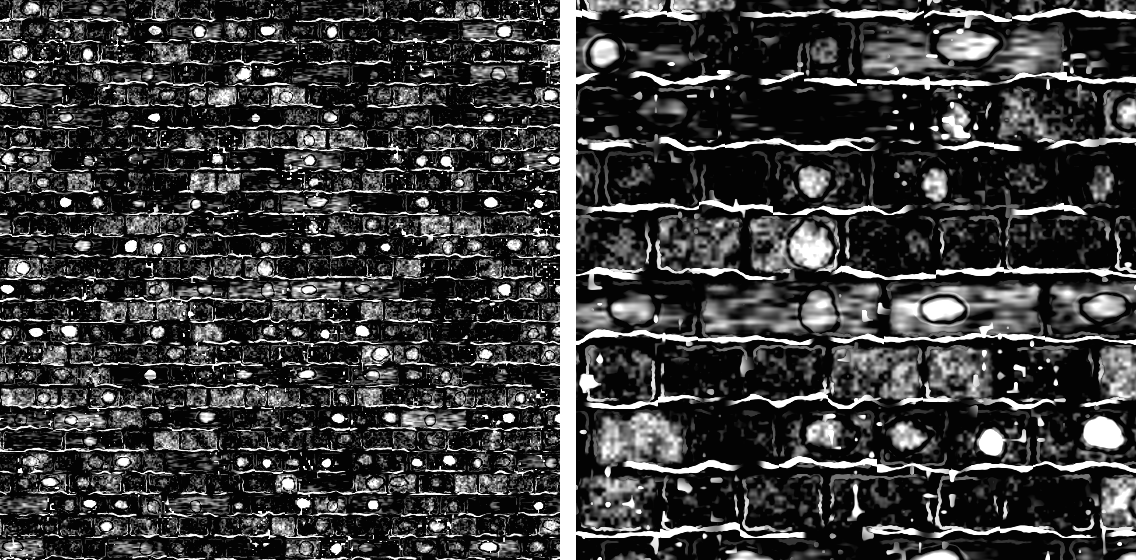
Left, the full canvas; right, a detail of the centre.
Give the GLSL for this texture, as a WebGL 2 fragment shader.

```glsl
#version 300 es
precision highp float;
// Weathered brick wall in stark black and white: 26 courses of about 19 bricks.
// Joints are jittered and some dropped to leave long bricks; every face gets a
// hashed tone, grain, stains and rims, with pale mortar lines under each course.
uniform vec2 u_resolution;
out vec4 fragColor;

const float COURSES = 26.0;
const float COLUMNS = 19.0;

// Integer hash of a lattice point, 0 to 1
float hash(vec2 p) {
    uvec2 q = uvec2(ivec2(floor(p)) + 8192);
    uint h = q.x * 1597334677u ^ q.y * 3812015801u;
    h = (h ^ (h >> 15)) * 2246822519u;
    h = (h ^ (h >> 13)) * 3266489917u;
    return float((h ^ (h >> 16)) >> 8) / 16777216.0;
}

float noise(vec2 p) {
    vec2 i = floor(p), f = fract(p);
    f = f * f * (3.0 - 2.0 * f);
    return mix(mix(hash(i), hash(i + vec2(1, 0)), f.x),
               mix(hash(i + vec2(0, 1)), hash(i + vec2(1, 1)), f.x), f.y);
}

float fbm(vec2 p) {
    return 0.55 * noise(p) + 0.3 * noise(p * 2.1 + 17.0) + 0.15 * noise(p * 4.3 + 41.0);
}

// Horizontal position of the joint left of brick k
float joint(float k, float row) {
    return k + 0.42 * hash(vec2(k, row + 100.0));
}

bool jointMissing(float k, float row, float chance) {
    return mod(k, 2.0) > 0.5 && hash(vec2(k, row + 200.0)) < chance;
}

float band(float d, float halfWidth, float blur) {
    return 1.0 - smoothstep(halfWidth - blur, halfWidth + blur, abs(d));
}

float roundBox(vec2 p, vec2 size, float radius) {
    vec2 q = abs(p) - size + radius;
    return length(max(q, 0.0)) + min(max(q.x, q.y), 0.0) - radius;
}

void main() {
    vec2 uv = gl_FragCoord.xy / u_resolution;
    float blur = 0.6 * COURSES / u_resolution.y;

    // Course and brick lookup
    float depth = (1.0 - uv.y) * COURSES;
    float row = floor(depth);
    float height = 1.0 - fract(depth);
    float odd = mod(row, 2.0);
    float along = uv.x * COLUMNS + 0.5 * odd + 2.0;
    float k = floor(along);
    if (along < joint(k, row)) k -= 1.0;
    float chance = mix(0.1, 0.36, odd);
    float left = joint(k, row), right = joint(k + 1.0, row);
    if (jointMissing(k + 1.0, row, chance)) right = joint(k + 2.0, row);
    if (jointMissing(k, row, chance)) {
        k -= 1.0;
        left = joint(k, row);
    }
    vec2 id = vec2(k, row);

    // Brick outline, measured in course heights
    float aspect = COURSES / COLUMNS;
    vec2 p = vec2((along - 0.5 * (left + right)) * aspect, height - 0.55);
    vec2 size = vec2(0.5 * (right - left) * aspect - 0.08, 0.4);
    float ragged = fbm(uv * 150.0);
    float d = roundBox(p, size, 0.08) + 0.12 * (ragged - 0.5);
    float face = 1.0 - smoothstep(-0.05, 0.02, d);

    // Tone, mottling and grain, streaked along long bricks
    float h = hash(id + 300.0);
    float streak = right - left > 1.45 ? 0.28 : 1.0;
    float blotch = fbm(uv * vec2(75.0 * streak, 75.0) + 50.0 * h);
    float grain = 0.65 * noise(uv * vec2(400.0 * streak, 400.0))
                + 0.35 * noise(uv * 190.0 + 70.0);
    float tone = 0.72 * h * h - 0.17 - 0.05 * odd;
    float value = tone + 1.1 * (blotch - 0.5) + 1.1 * (grain - 0.5);
    value -= 0.25 * odd * smoothstep(-0.2, 0.0, d);

    // Oval stain: pale core, dark ring and a faint outer ring
    float s = hash(id + 400.0);
    if (s < mix(0.35, 0.8, odd)) {
        vec2 seed = vec2(hash(id + 500.0), hash(id + 600.0));
        vec2 centre = (seed - 0.5) * vec2(size.x * 0.8, 0.16);
        vec2 radii = vec2(0.24 + 0.24 * seed.y, 0.23 + 0.13 * seed.x);
        float e = length((p - centre) / radii) + 0.6 * (fbm(uv * 70.0 + 9.0) - 0.5);
        float strength = 0.3 + 0.9 * pow(hash(id + 700.0), 2.5);
        value += strength * (1.0 - smoothstep(0.4, 1.0, e));
        value -= 0.6 * band(e - 0.95, 0.08, 0.08);
        value += 0.3 * strength * band(e - 1.18, 0.05, 0.07);
        float core = step(0.78, hash(id + 800.0)) * odd;
        value += core * (1.0 - smoothstep(0.62, 0.76, e));
    }
    value = clamp(value, 0.0, 1.0) * face;

    // Broken pale rims, strongest low on the sides
    float gap = smoothstep(0.46, 0.6, fbm(uv * 85.0 + 31.0));
    float side = mix(0.9, 0.4, odd) * (1.0 - 0.5 * smoothstep(-0.1, 0.4, p.y));
    value = max(value, side * gap * band(d - 0.005, 0.025, blur));

    // Wavering mortar line under the course
    float level = 0.09 + 0.1 * (hash(id + 900.0) - 0.5)
                + 0.16 * (noise(vec2(uv.x * 75.0, row * 7.0)) - 0.5);
    float thick = 0.015 + 0.045 * noise(vec2(uv.x * 130.0, row * 5.0 + 3.0));
    float present = smoothstep(0.24, 0.42, noise(vec2(uv.x * 48.0, row * 3.0 + 11.0)));
    value = max(value, present * band(height - level + 0.07 * (ragged - 0.5), thick, blur));

    // Chips and paint specks gathered in patches
    float patchy = smoothstep(0.5, 0.72, fbm(uv * 24.0 + 5.0));
    float speck = smoothstep(0.78, 0.88, noise(uv * 210.0 + 13.0));
    value = max(value, speck * patchy);

    fragColor = vec4(vec3(mix(0.01, 1.0, value)), 1.0);
}
```
